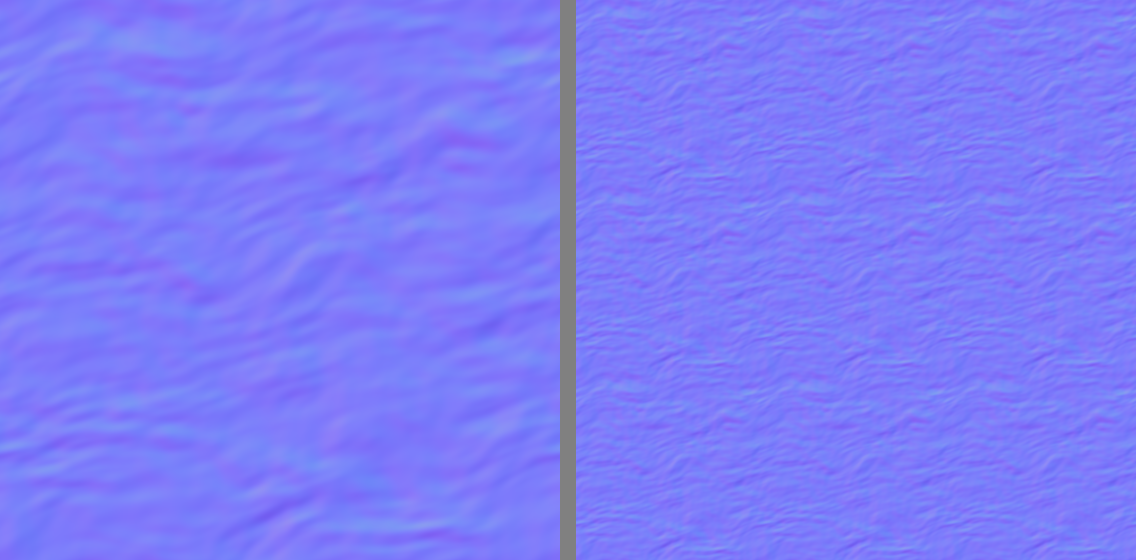
Left, the tile; right, the same tile 3 across and 3 down.
A WebGL 1 fragment shader for this texture map:

```glsl
precision highp float;

uniform vec2 u_resolution;

const vec3 FLAT_COLOR = vec3(0.490, 0.487, 0.983);
const vec2 SLOPE_GAIN = vec2(0.041, 0.036);  // red and green strength
const float BLUE_LOSS = 2.5;                 // blue drop on steep parts
const float SAMPLE_STEP = 0.003;             // distance for the slopes
const vec2 WARP_CELLS = vec2(4.0, 4.0);
const vec2 WARP_AMOUNT = vec2(0.03, 0.055);  // bends the ripples
const vec2 PATCH_CELLS = vec2(5.0, 6.0);
const float PATCH_CONTRAST = 0.6;            // calm and rough areas

// Ripple layers: columns, rows, rows climbed across the canvas, weight
const vec4 SWELL = vec4(4.0, 8.0, 1.0, 0.58);
const vec4 LONG_RIPPLE = vec4(8.0, 20.0, 2.0, 0.95);
const vec4 MID_RIPPLE = vec4(13.0, 29.0, 6.0, 0.85);
const vec4 FINE_RIPPLE = vec4(20.0, 37.0, 12.0, 0.36);
const vec4 GRAIN = vec4(22.0, 25.0, 5.0, 0.48);

vec2 hash22(vec2 p) {
  vec3 q = fract(p.xyx * vec3(0.1031, 0.1030, 0.0973));
  q += dot(q, q.yzx + 33.33);
  return fract((q.xx + q.yz) * q.zy);
}

// Wraps a sheared lattice: passing the right edge also shifts the row
vec2 wrapCell(vec2 cell, vec2 cells, float climb) {
  float turns = floor((cell.x + 0.5) / cells.x);
  cell += turns * vec2(-cells.x, climb);
  cell.y -= cells.y * floor((cell.y + 0.5) / cells.y);
  return cell;
}

float cornerValue(vec2 cell, vec2 offset, vec2 cells, float climb, float seed) {
  vec2 gradient = hash22(wrapCell(cell, cells, climb) + seed) * 2.0 - 1.0;
  return dot(gradient, offset);
}

// Tileable gradient noise whose rows rise to the right
float noise(vec2 p, vec2 cells, float climb, float seed) {
  vec2 q = p * cells - vec2(0.0, climb * p.x);
  vec2 i = floor(q);
  vec2 f = q - i;
  vec2 u = f * f * f * (f * (f * 6.0 - 15.0) + 10.0);
  vec2 e = vec2(1.0, 0.0);
  float a = cornerValue(i, f, cells, climb, seed);
  float b = cornerValue(i + e.xy, f - e.xy, cells, climb, seed);
  float c = cornerValue(i + e.yx, f - e.yx, cells, climb, seed);
  float d = cornerValue(i + e.xx, f - e.xx, cells, climb, seed);
  return mix(mix(a, b, u.x), mix(c, d, u.x), u.y);
}

// Dividing by the rows keeps the slopes of all layers comparable
float layer(vec2 p, vec4 shape, float seed) {
  return noise(p, shape.xy, shape.z, seed) * shape.w / shape.y;
}

float height(vec2 p) {
  vec2 bend = vec2(noise(p, WARP_CELLS, 0.0, 11.0),
                   noise(p, WARP_CELLS, 0.0, 47.0));
  vec2 q = p + bend * WARP_AMOUNT;
  return layer(q, SWELL, 5.0)
       + layer(q, LONG_RIPPLE, 83.0)
       + layer(q, MID_RIPPLE, 139.0)
       + layer(q, FINE_RIPPLE, 211.0)
       + layer(q, GRAIN, 307.0);
}

void main() {
  vec2 p = gl_FragCoord.xy / u_resolution;

  // Slopes by central differences
  vec2 e = vec2(SAMPLE_STEP, 0.0);
  vec2 slope = vec2(height(p - e.xy) - height(p + e.xy),
                    height(p + e.yx) - height(p - e.yx)) / (2.0 * SAMPLE_STEP);

  // Uneven roughness
  float roughness = 1.0 + PATCH_CONTRAST * noise(p, PATCH_CELLS, 0.0, 401.0);
  vec2 tilt = slope * SLOPE_GAIN * roughness;

  // Encode as a tangent-space normal
  vec3 color = FLAT_COLOR + vec3(tilt, -BLUE_LOSS * dot(tilt, tilt));
  gl_FragColor = vec4(clamp(color, 0.0, 1.0), 1.0);
}
```
